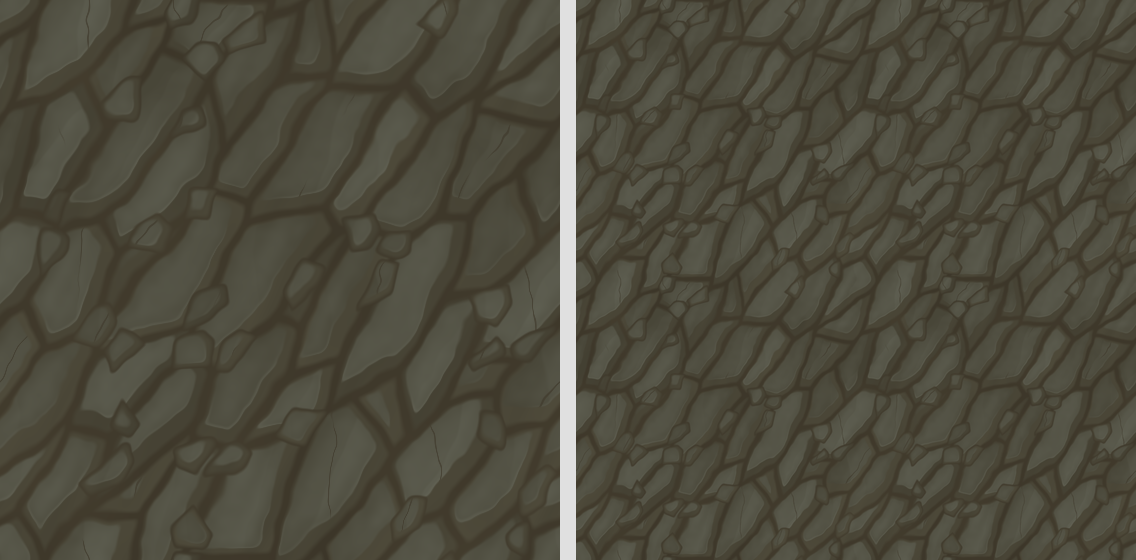
Left, the tile; right, the same tile 2 across and 2 down.
Reproduce this texture procedurally as a three.js fragment shader.

```glsl
// Tiling painted rock wall: slanted, chipped grey-green stones set in dark brown crevices.
varying vec2 vUv;

const vec3 SOIL = vec3(0.247, 0.222, 0.168);
const vec3 FLANK = vec3(0.280, 0.265, 0.208);
const vec3 FACE_DARK = vec3(0.283, 0.274, 0.220);
const vec3 FACE_LIGHT = vec3(0.372, 0.374, 0.322);
const vec3 RIM = vec3(0.405, 0.405, 0.350);
const vec2 FLANK_SIDE = vec2(0.64, -0.77);

struct Stone {
  vec2 id;      // wrapped cell number
  vec2 local;   // canvas offset from the stone centre
  float gap;    // distance to the crevice line
  float face;   // distance inside the top face
};

vec2 hash2(vec2 p) {
  vec3 q = fract(p.xyx * vec3(0.1031, 0.1030, 0.0973));
  q += dot(q, q.yzx + 33.33);
  return fract((q.xx + q.yz) * q.zy);
}

vec2 wrapTo(vec2 c, vec2 period) {
  return c - period * floor((c + 0.5) / period);
}

float noise(vec2 p, vec2 period) {
  vec2 i = floor(p), f = fract(p);
  f = f * f * (3.0 - 2.0 * f);
  float a = hash2(wrapTo(i, period)).x;
  float b = hash2(wrapTo(i + vec2(1.0, 0.0), period)).x;
  float c = hash2(wrapTo(i + vec2(0.0, 1.0), period)).x;
  float d = hash2(wrapTo(i + vec2(1.0, 1.0), period)).x;
  return mix(mix(a, b, f.x), mix(c, d, f.x), f.y);
}

float canvasNoise(vec2 uv, float repeats) {
  return noise(uv * repeats, vec2(repeats));
}

// Noise stretched along the slant of the stones; two repeats across the canvas.
float streaks(vec2 uv, float n, float rows) {
  return noise(vec2(2.0 * n * uv.x - n * uv.y, rows * uv.y), vec2(n, rows));
}

float smoothMin(float a, float b, float k) {
  float h = max(k - abs(a - b), 0.0) / k;
  return min(a, b) - h * h * k * 0.25;
}

// Cell number on a slanted grid, the same on every copy of the tile.
vec2 cellId(vec2 c, vec2 count, float slant) {
  float turns = floor((c.y + 0.5) / count.y);
  return wrapTo(c + turns * vec2(slant, -count.y), count);
}

// Weighted Voronoi stones; flanks widen on the lower right sides.
Stone stoneAt(vec2 uv, vec2 count, float slant, float salt, float bevel) {
  mat2 grid = mat2(count.x, 0.0, -slant, count.y);
  vec2 q = grid * uv, home = floor(q), best = home, center = vec2(0.0);
  float nearest = 1e3;
  for (int y = -2; y <= 2; y++) for (int x = -2; x <= 2; x++) {
    vec2 c = home + vec2(float(x), float(y));
    vec2 id = cellId(c, count, slant) + salt;
    vec2 r = c + 0.1 + 0.8 * hash2(id) - q;
    float power = dot(r, r) - 0.32 * hash2(id + 51.0).x;
    if (power < nearest) { nearest = power; best = c; center = r; }
  }
  Stone s;
  s.id = cellId(best, count, slant) + salt;
  s.local = -vec2((center.x + slant * center.y / count.y) / count.x, center.y / count.y);
  s.gap = 1.0;
  s.face = 1.0;
  for (int y = -2; y <= 2; y++) for (int x = -2; x <= 2; x++) {
    if (x == 0 && y == 0) continue;
    vec2 c = best + vec2(float(x), float(y));
    vec2 id = cellId(c, count, slant) + salt;
    vec2 r = c + 0.1 + 0.8 * hash2(id) - q;
    float power = dot(r, r) - 0.32 * hash2(id + 51.0).x;
    vec2 slope = (r - center) * grid;
    float reach = max(length(slope), 0.001);
    float dist = 0.5 * (power - nearest) / reach;
    float turned = 0.5 + 0.5 * dot(slope / reach, FLANK_SIDE);
    float inset = 0.007 + bevel * turned * (0.5 + hash2(id + s.id).y);
    s.gap = smoothMin(s.gap, dist, 0.007);
    s.face = smoothMin(s.face, dist - inset, 0.010);
  }
  return s;
}

// Lays a stone over the colour below: crevice, flank, top face, rim, crack.
vec3 paintStone(vec3 below, Stone s, vec2 uv, float shown) {
  vec2 pick = hash2(s.id + 17.0), pick2 = hash2(s.id + 83.0);
  float rough = canvasNoise(uv, 19.0) - 0.5, fine = canvasNoise(uv, 58.0) - 0.5;
  float chip = 0.006 * rough + 0.003 * fine;
  float cloud = canvasNoise(uv, 7.0), brush = streaks(uv, 17.0, 7.0);
  float gap = s.gap + 0.5 * chip, face = s.face + chip;

  vec3 soil = SOIL * (0.95 + 0.12 * cloud);
  vec3 flank = FLANK * (0.93 + 0.10 * pick.y + 0.07 * brush);
  vec3 color = mix(soil, flank, smoothstep(0.002, 0.013, gap));

  // A bent ridge splits each top into two planes of different tone.
  vec2 across = normalize(vec2(0.9, -0.8 + 0.9 * pick.y));
  float ridge = dot(s.local, across) + 0.03 * (pick2.x - 0.5) + 0.012 * rough;
  float plane = smoothstep(-0.003, 0.003, ridge) - 0.5;
  float tone = 0.40 + 0.42 * (pick.x - 0.5) + 0.30 * (cloud - 0.5) + 0.24 * (brush - 0.5);
  tone += 0.26 * plane * (pick2.y - 0.3) + 1.6 * dot(s.local, FLANK_SIDE);
  tone += 0.20 * smoothstep(0.0, 0.030, face) + 0.08 * fine;
  vec3 top = mix(FACE_DARK, FACE_LIGHT, clamp(tone, 0.0, 1.0));

  float lit = smoothstep(-0.01, 0.03, dot(s.local, FLANK_SIDE));
  float rim = smoothstep(0.0, 0.002, face) * (1.0 - smoothstep(0.002, 0.007, face));
  top = mix(top, RIM, rim * lit * (0.12 + 0.40 * cloud));
  vec2 crackSide = normalize(vec2(0.8, 0.9 * pick.x - 0.6));
  float crack = abs(dot(s.local, crackSide) + 0.022 * rough + 0.006 * fine);
  crack = (1.0 - smoothstep(0.0004, 0.0022, crack)) * step(0.78, pick2.y);
  top = mix(top, SOIL, 0.65 * crack * smoothstep(0.35, 0.6, brush + 0.2));

  float edge = mix(0.006, 0.0025, lit);
  color = mix(color, top, smoothstep(-0.001, edge, face));
  return mix(below, color, shown * smoothstep(0.001, 0.006, gap));
}

void main() {
  vec2 bend = vec2(canvasNoise(vUv, 9.0), canvasNoise(vUv + 0.37, 9.0)) - 0.5;
  vec2 nick = vec2(canvasNoise(vUv, 31.0), canvasNoise(vUv + 0.61, 31.0)) - 0.5;
  vec2 p = vUv + 0.026 * bend + 0.007 * nick;

  vec3 color = SOIL * (0.95 + 0.12 * canvasNoise(vUv, 7.0));
  Stone rock = stoneAt(p, vec2(9.0, 5.0), 5.0, 3.0, 0.020);
  color = paintStone(color, rock, vUv, 1.0);

  // Pebbles stay only where their centre falls into a crevice.
  Stone pebble = stoneAt(p, vec2(16.0, 15.0), 5.0, 140.0, 0.009);
  Stone under = stoneAt(p - pebble.local, vec2(9.0, 5.0), 5.0, 3.0, 0.020);
  float kept = step(under.gap, 0.010) * step(0.45, hash2(pebble.id + 29.0).x);
  color = paintStone(color, pebble, vUv, kept);

  gl_FragColor = vec4(color, 1.0);
}
```
